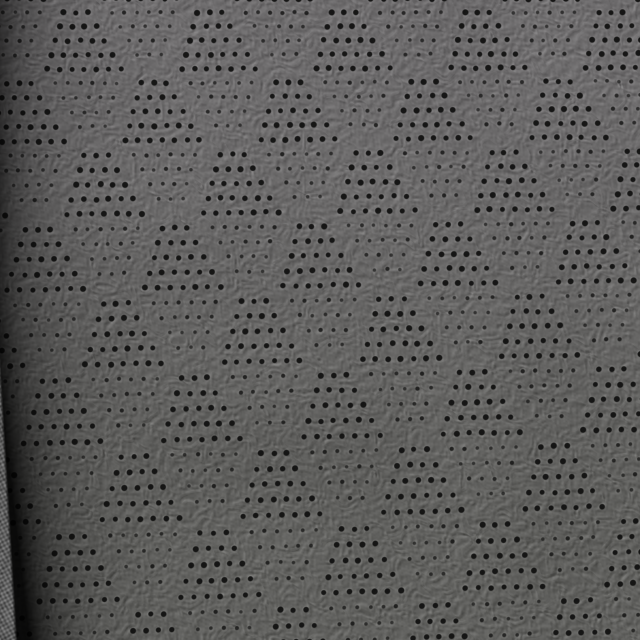
Write a WebGL 2 fragment shader that draws this texture.

```glsl
#version 300 es
precision highp float;

uniform vec2 u_resolution;
out vec4 fragColor;

float hash(vec2 p) {
    vec3 q = fract(vec3(p.xyx) * 0.1031);
    q += dot(q, q.yzx + 33.33);
    return fract((q.x + q.y) * q.z);
}

float noise(vec2 p) {
    vec2 i = floor(p), f = fract(p);
    f = f * f * (3.0 - 2.0 * f);
    return mix(mix(hash(i), hash(i + vec2(1, 0)), f.x),
               mix(hash(i + vec2(0, 1)), hash(i + vec2(1, 1)), f.x), f.y);
}

// Height of the crinkled leather surface
float leatherHeight(vec2 p) {
    vec2 warp = vec2(noise(p * 45.0), noise(p * 45.0 + 31.7)) * 0.018;
    vec2 q = p + warp;
    float folds = 1.0 - abs(2.0 * noise(q * vec2(105.0, 130.0)) - 1.0);
    return 0.5 * folds + 0.55 * noise(q * 170.0 + 9.0) + 0.3 * noise(p * 300.0);
}

// Row coordinate of the slightly receding sheet: five rows per unit.
// Returns the coordinate and its length on the canvas.
vec2 rowCoordinate(vec2 p) {
    float bend = 0.00104;
    float b = 0.1081 - 0.004 * (p.x - 0.52);
    float c = p.y - 0.0195;
    float root = sqrt(b * b + 4.0 * bend * c);
    return vec2(2.0 * c / (b + root), root);
}

// Darkness of the holes (x) and brightness of their rims (y)
vec2 perforation(vec2 p, float pixel) {
    vec2 row = rowCoordinate(p);
    float k = round(row.x * 5.0);
    float n = k / 5.0;

    // Eleven columns per repeat, alternate rows staggered by half a column
    float center = 0.5365 + 0.0199 * n - 0.00025 * n * n;
    float spacing = (0.209 + 0.00163 * n) / 11.0;
    float u = (p.x - center) / spacing;
    float stagger = 0.5 * mod(k, 2.0);
    float column = round(u - stagger) + stagger;

    // Large holes widen from 3 to 7 while small ones narrow from 6 to 3
    float m = mod(k, 5.0);
    float blockShift = 5.5 * mod(floor(k / 5.0), 2.0);
    float w = abs(mod(column - blockShift + 5.5, 11.0) - 5.5);
    bool large = w < 1.25 + 0.5 * m;
    bool small = m < 3.5 && 5.5 - w < 2.75 - 0.5 * m;
    if (!large && !small) return vec2(0.0);

    // Punching tolerance in position, size and depth
    vec2 id = vec2(column * 2.0 + 200.0, k + 50.0);
    vec2 jitter = vec2(hash(id), hash(id + 71.3)) - 0.5;
    vec2 d = vec2((u - column) * spacing, (row.x - n) * row.y) - jitter * 0.0018;
    float wear = hash(id + 17.9);
    float radius = (large ? 0.0042 : 0.0029) * (0.88 + 0.24 * wear);
    float soft = max(0.0013, 0.7 * pixel);
    float hole = 1.0 - smoothstep(radius - soft, radius + soft, length(d));
    float rim = smoothstep(0.0025, 0.0, abs(length(d - vec2(0.0004, 0.0008)) - radius - 0.0014));
    return vec2(hole * (large ? 0.93 : 0.6 + 0.2 * wear), rim);
}

void main() {
    vec2 p = gl_FragCoord.xy / u_resolution;
    p.y = 1.0 - p.y;
    float pixel = 1.0 / min(u_resolution.x, u_resolution.y);

    // Leather tone with broad mottling and lit grain
    vec3 color = mix(vec3(0.425, 0.418, 0.422), vec3(0.375, 0.375, 0.365),
                     smoothstep(0.0, 0.9, p.y));
    color += 0.025 * (noise(p * 7.0) - 0.5);
    float relief = leatherHeight(p + vec2(0.0016, 0.002)) - leatherHeight(p - vec2(0.0016, 0.002));
    color += 0.12 * relief;

    // Perforations
    vec2 punched = perforation(p, pixel);
    color += 0.025 * punched.y * (1.0 - punched.x);
    color = mix(color, vec3(0.06, 0.06, 0.058), punched.x);

    // Sheet curving away into shadow on the left
    float d = p.x - max(0.0, 0.1 * (p.y - 0.48));
    float light = 1.0 - exp(-max(0.0, d + 0.006 + 0.02 * (1.0 - p.y)) / 0.055);
    color *= mix(0.1, 1.0, light);

    // Woven strip beyond the edge
    float strip = 0.06 * (p.y - 0.56) - p.x;
    vec2 threads = vec2(p.x + 0.3 * p.y, p.y - 0.3 * p.x) * 700.0;
    float weave = 0.5 + 0.5 * sin(threads.x) * sin(threads.y);
    vec3 cloth = vec3(0.27 + 0.2 * weave + 0.12 * (noise(p * 260.0) - 0.5));
    color = mix(color, cloth, smoothstep(-pixel, 0.003 + pixel, strip));

    fragColor = vec4(clamp(color, 0.0, 1.0), 1.0);
}
```
